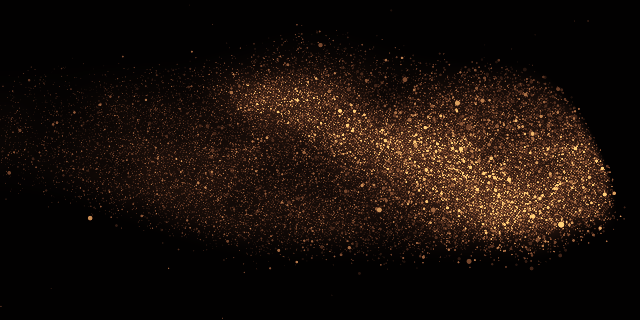
Write a Shadertoy shader that draws this background.

```glsl
// Golden dust cloud drifting over black, brightest and coarsest at the right.

const int   LAYERS        = 5;       // grain sizes, fine to coarse
const float FINE_CELLS    = 150.0;   // finest grid cells per canvas height
const float CELL_RATIO    = 0.62;    // cell count from one layer to the next
const float FILL          = 0.85;    // share of finest cells holding a grain
const float FILL_RATIO    = 0.50;    // fill from one layer to the next
const float GRAIN_GAIN    = 1.30;
const float HAZE_GAIN     = 0.32;
const float RIGHT_END     = 1.93;
const vec3  BACKGROUND    = vec3(0.008, 0.004, 0.004);
const mat2  TURN          = mat2(0.80, 0.60, -0.60, 0.80);

vec3 hash3(vec2 p) {
    vec3 q = fract(p.xyx * vec3(0.1031, 0.1030, 0.0973));
    q += dot(q, q.yxz + 33.33);
    return fract((q.xxy + q.yzz) * q.zyx);
}

float valueNoise(vec2 p) {
    vec2 cell = floor(p), f = fract(p);
    f = f * f * (3.0 - 2.0 * f);
    float low  = mix(hash3(cell).x, hash3(cell + vec2(1, 0)).x, f.x);
    float high = mix(hash3(cell + vec2(0, 1)).x, hash3(cell + vec2(1, 1)).x, f.x);
    return mix(low, high, f.y);
}

float fbm(vec2 p) {
    float sum = 0.0, weight = 0.5;
    for (int i = 0; i < 4; i++) {
        sum += weight * valueNoise(p);
        p = TURN * p * 2.0 + 17.0;
        weight *= 0.5;
    }
    return sum;
}

// Slanted soft ellipse.
float lobe(vec2 p, vec2 centre, vec2 radii, float slope) {
    vec2 d = p - centre;
    d.y -= slope * d.x;
    d /= radii;
    return exp(-dot(d, d));
}

// Outline of the cloud; spread lets stray grains leave it.
float envelope(vec2 p, float spread) {
    float crest = (p.x - 0.98) / 0.28;
    float fall = clamp((p.x - 1.5) / 0.45, 0.0, 1.0);
    float top = 0.82 + 0.11 * exp(-crest * crest) - 0.48 * fall * fall * fall;
    float bottom = mix(0.38, 0.17, smoothstep(0.0, 0.9, p.x))
                 + 0.10 * smoothstep(1.65, 1.95, p.x);
    float softness = mix(0.20, 0.06, smoothstep(1.1, 1.9, p.x));
    float upper = smoothstep(-0.5 * spread, softness, top - p.y);
    float lower = smoothstep(-spread, 0.14, p.y - bottom);
    float right = smoothstep(-spread, 0.05, RIGHT_END - p.x);
    return upper * lower * right * mix(0.45, 1.0, smoothstep(0.0, 0.5, p.x));
}

// Light held by the cloud: lit lobes broken up by turbulence.
float cloudLight(vec2 p) {
    float light = 0.15;
    light += 0.55 * lobe(p, vec2(1.73, 0.37), vec2(0.27, 0.13), -0.10);
    light += 0.36 * lobe(p, vec2(1.24, 0.54), vec2(0.46, 0.12), -0.42);
    light += 0.20 * lobe(p, vec2(1.62, 0.55), vec2(0.32, 0.14), -0.30);
    light += 0.13 * lobe(p, vec2(0.58, 0.51), vec2(0.20, 0.11), 0.20);
    light += 0.12 * lobe(p, vec2(0.88, 0.67), vec2(0.30, 0.09), 0.0);
    light += 0.12 * lobe(p, vec2(1.00, 0.36), vec2(0.70, 0.20), 0.0);
    light -= 0.10 * lobe(p, vec2(0.74, 0.61), vec2(0.13, 0.05), -0.20);
    return light * mix(0.25, 1.75, fbm(p * vec2(5.0, 7.0) + 3.0));
}

// One jittered grain per cell, kept where the cloud is dense enough.
float grainLayer(vec2 p, int index, float pixel) {
    float level = float(index) / float(LAYERS - 1);
    float cells = FINE_CELLS * pow(CELL_RATIO, float(index));
    vec2 q = TURN * p * cells;
    for (int i = 0; i < index; i++) q = TURN * q;
    q += 100.0 + 37.0 * float(index);
    vec2 cell = floor(q);
    vec3 seed = hash3(cell), look = hash3(cell + 211.0);

    float radius = mix(0.32, 0.16, level) * mix(0.65, 1.35, look.x * look.x);
    radius *= mix(0.75, 1.1, smoothstep(0.3, 1.8, p.x));
    vec2 offset = mix(vec2(radius), vec2(1.0 - radius), seed.xy) - fract(q);
    vec2 local = offset;
    for (int i = 0; i <= index; i++) local = local * TURN;
    vec2 centre = p + local / cells;

    float light = cloudLight(centre);
    float density = envelope(centre, mix(0.02, 0.12, level));
    float chance = FILL * pow(FILL_RATIO, float(index)) * density * (0.55 + 1.1 * light);
    float shape = 1.0 - smoothstep(radius / cells - 0.5 * pixel,
                                   radius / cells + 0.5 * pixel, length(offset) / cells);
    float shine = mix(0.2, 1.0, look.y * look.y) * (0.20 + light + 0.25 * level);
    return step(seed.z, chance) * shape * shine * GRAIN_GAIN;
}

// Brown shadows through copper to pale gold.
vec3 goldRamp(float t) {
    t = clamp(t, 0.0, 1.0);
    return t * vec3(1.0, 0.54 + 0.28 * t * t, 0.35 + 0.12 * t * t);
}

void mainImage(out vec4 fragColor, in vec2 fragCoord) {
    float pixel = 1.0 / iResolution.y;
    vec2 p = fragCoord * pixel;
    float dust = 0.0;
    for (int i = 0; i < LAYERS; i++) dust = max(dust, grainLayer(p, i, pixel));
    float haze = HAZE_GAIN * cloudLight(p) * envelope(p, 0.0);
    fragColor = vec4(BACKGROUND + goldRamp(dust + haze), 1.0);
}
```
